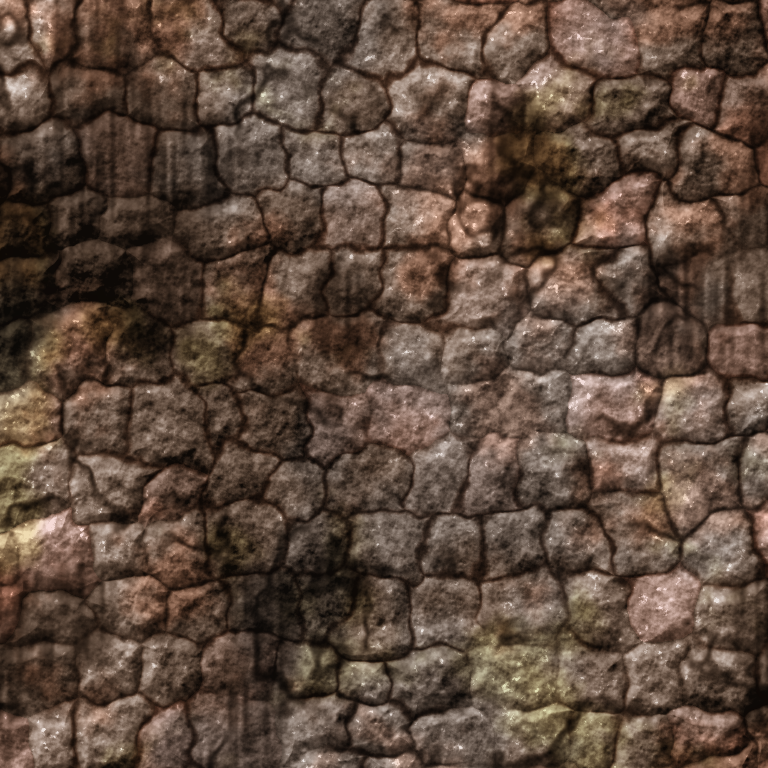
Reproduce this texture procedurally as a WebGL 2 fragment shader.

```glsl
#version 300 es
precision highp float;

uniform vec2 u_resolution;
out vec4 fragColor;

float hash(vec2 p) {
  vec3 q = fract(vec3(p.xyx) * 0.1031);
  q += dot(q, q.yzx + 33.33);
  return fract((q.x + q.y) * q.z);
}

float noise(vec2 p) {
  vec2 i = floor(p), f = fract(p);
  f = f * f * (3.0 - 2.0 * f);
  return mix(mix(hash(i), hash(i + vec2(1, 0)), f.x),
             mix(hash(i + vec2(0, 1)), hash(i + vec2(1, 1)), f.x), f.y);
}

float fbm(vec2 p) {
  float sum = 0.0, amp = 0.5;
  for (int i = 0; i < 5; i++) {
    sum += amp * noise(p);
    p = mat2(1.6, 1.2, -1.2, 1.6) * p + 17.3;
    amp *= 0.5;
  }
  return sum / 0.97;
}

// Irregular courses of blocks: x = distance to the joint, y = block id
vec2 blocks(vec2 p) {
  p += 0.05 * (vec2(fbm(p * 7.0), fbm(p * 7.0 + 40.0)) - 0.5);
  p += 0.012 * (vec2(noise(p * 45.0), noise(p * 45.0 + 9.0)) - 0.5);
  vec2 q = p * vec2(11.5, 12.0) + 20.0;
  float nearest = 9.0, second = 9.0, id = 0.0;
  for (int j = -1; j <= 1; j++) {
    float row = floor(q.y) + float(j);
    float shift = hash(vec2(row, 3.7));
    for (int i = -1; i <= 1; i++) {
      vec2 cell = vec2(floor(q.x + shift) + float(i), row);
      vec2 jitter = vec2(hash(cell), hash(cell + 71.0)) - 0.5;
      vec2 d = q + vec2(shift, 0) - cell - 0.5 - jitter * vec2(0.55, 0.4);
      d *= d;
      float dist = sqrt(sqrt(dot(d, d))) - 0.22 * hash(cell + 31.0);
      if (dist < nearest) {
        second = nearest;
        nearest = dist;
        id = hash(cell + 113.0);
      } else {
        second = min(second, dist);
      }
    }
  }
  return vec2(second - nearest, id);
}

float roughness(vec2 p) {
  return smoothstep(0.35, 0.6, fbm(p * 2.6 + 5.0));
}

float height(vec2 p, float edge) {
  float rough = roughness(p);
  float bulge = smoothstep(-0.05, 0.5, edge) * mix(0.006, 0.02, rough);
  float lumps = noise(p * 21.0 + 3.0) * mix(0.004, 0.018, rough);
  return bulge + lumps + fbm(p * 15.0) * mix(0.014, 0.04, rough) + fbm(p * 70.0) * 0.007;
}

void main() {
  vec2 p = gl_FragCoord.xy / u_resolution.y;
  vec2 block = blocks(p);
  float rough = roughness(p);

  // Relief lit from the upper left
  vec2 toLight = vec2(-0.45, 0.89) * 0.0025;
  float h = height(p, block.x);
  float slope = (h - height(p + toLight, blocks(p + toLight).x)) / 0.0025;
  float light = slope / sqrt(1.0 + slope * slope);

  // Weathering and mineral grain
  float stain = fbm(p * 3.2 + 61.0);
  float grain = fbm(p * 95.0);
  float fine = noise(p * 260.0);
  float tone = 0.5 + 0.27 * light + 0.12 * (block.y - 0.5);
  tone += 0.75 * (stain - 0.5) + 0.42 * (grain - 0.5) + 0.12 * (fine - 0.5);
  tone += 0.22 * (fbm(p * 22.0 + 8.0) - 0.5) - 0.04 * rough;

  // Joints fade out over the smooth slabs
  float wear = smoothstep(0.3, 0.58, fbm(p * 6.0 + 27.0));
  float joint = 1.0 - smoothstep(0.0, 0.13, block.x + 0.1 * (grain - 0.5));
  float hollow = 1.0 - smoothstep(0.0, 0.36, block.x);
  tone *= 1.0 - joint * mix(0.18, 0.6, wear);
  tone *= 1.0 - hollow * mix(0.05, 0.3, rough * wear);

  // Deep fissures
  float fissure = 1.0 - smoothstep(0.0, 0.035, abs(fbm(p * 5.0 + 90.0) - 0.5));
  tone *= 1.0 - 0.6 * fissure * smoothstep(0.45, 0.6, fbm(p * 8.0 + 14.0));

  // Sooty vertical streaks
  float soot = smoothstep(0.6, 0.78, noise(p * vec2(9.0, 5.0) + 33.0));
  float streak = noise(vec2(p.x * 150.0, p.y * 13.0));
  tone *= 1.0 - soot * (0.22 + 0.4 * streak);

  // Pale flecks on raised faces
  float fleck = smoothstep(0.66, 0.82, fbm(p * 120.0 + 50.0));
  tone += 0.28 * fleck * smoothstep(0.35, 0.6, tone);
  tone = clamp(tone, 0.05, 0.92);

  // Dark umber to pale grey, with rust, moss and pink tints
  vec3 color = tone * mix(vec3(1.0, 0.67, 0.44), vec3(1.0, 0.99, 0.99), tone);
  float rust = max(joint * wear, smoothstep(0.52, 0.7, fbm(p * 9.0 + 77.0)));
  float moss = smoothstep(0.55, 0.72, fbm(p * 7.0 + 120.0));
  color *= mix(vec3(1.0), vec3(1.08, 0.92, 0.83), rust * 0.8);
  color *= mix(vec3(1.0), vec3(0.97, 1.0, 0.82), moss);
  color *= mix(vec3(1.0), vec3(1.05, 0.97, 0.97), smoothstep(0.7, 0.95, block.y));
  color = mix(color, vec3(dot(color, vec3(0.34))), 0.3 * smoothstep(0.5, 0.65, fbm(p * 5.0 + 150.0)));
  fragColor = vec4(color, 1.0);
}
```
